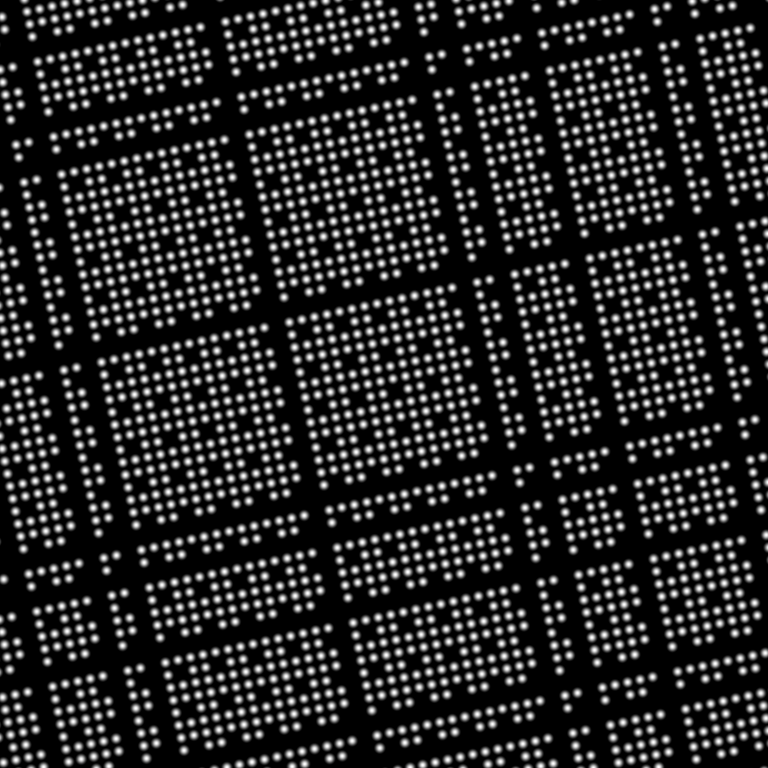
Give the GLSL for this pattern, as a WebGL 1 fragment shader.

```glsl
precision highp float;

uniform vec2 u_resolution;

// Integer remainder, safe against rounding and negative values
float remainder(float n, float divisor) {
  return floor(mod(n + 0.5, divisor));
}

// 1 on grid lines left empty: chosen multiples of three, mirrored about zero
float emptyLine(float line) {
  float triple = floor(abs(line) / 3.0 + 0.1);
  bool chosen = remainder(triple, 6.0) == 0.0
    || (remainder(triple, 3.0) == 2.0 && triple > 2.5);
  return remainder(line, 3.0) == 0.0 && chosen ? 1.0 : 0.0;
}

// 1 at the middle of each three by three group
float groupHole(vec2 cell) {
  return remainder(cell.x, 3.0) == 2.0 && remainder(cell.y, 3.0) == 2.0 ? 1.0 : 0.0;
}

// Round dot with a soft falloff
float softDot(vec2 offset) {
  return 1.0 - smoothstep(0.0, 0.515, length(offset));
}

void main() {
  vec2 p = (gl_FragCoord.xy - 0.5 * u_resolution) / min(u_resolution.x, u_resolution.y);

  // Tilted grid, sixty cells per canvas width, rows counted downwards
  float tilt = radians(12.0);
  vec2 across = vec2(cos(tilt), sin(tilt));
  vec2 down = vec2(sin(tilt), -cos(tilt));
  vec2 grid = vec2(dot(p, across), dot(p, down)) * 60.0 + vec2(7.23, 7.25);
  vec2 cell = floor(grid + 0.5);

  // Keep the dots outside empty lines and holes
  float lit = (1.0 - emptyLine(cell.x)) * (1.0 - emptyLine(cell.y)) * (1.0 - groupHole(cell));

  gl_FragColor = vec4(vec3(lit * softDot(grid - cell)), 1.0);
}
```
